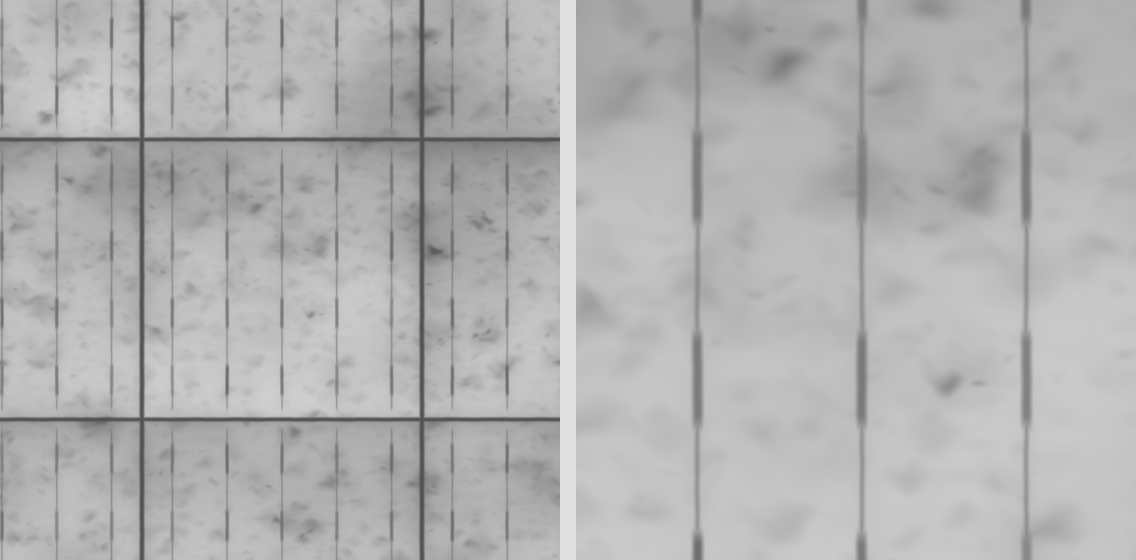
Left, the full canvas; right, a detail of the centre.
Write a WebGL 1 fragment shader that draws this texture.

```glsl
precision highp float;

uniform vec2 u_resolution;

const float TAU = 6.28318;
const float PANELS = 2.0;
const vec2 SEAM_ORIGIN = vec2(0.2535, 0.2510);
const float GROOVE_STEP = 0.1958;
const float DASH_STEP = 0.240;
const vec3 SEAM_COLOR = vec3(0.31);
const vec3 GROOVE_COLOR = vec3(0.41);

float hash(vec2 p) {
  return fract(sin(dot(p, vec2(127.1, 311.7))) * 4375.85);
}

// Soft band around a centre line, at least one pixel wide at its edge
float line(float dist, float halfWidth, float blur) {
  return 1.0 - smoothstep(halfWidth - blur, halfWidth + blur, dist);
}

// Layered sines with whole frequencies, so the result tiles
vec2 ripple(vec2 p) {
  vec2 a = TAU * p;
  vec2 broad = sin(vec2(11.0 * a.y + 5.0 * a.x, 13.0 * a.x - 7.0 * a.y));
  vec2 fine = sin(vec2(37.0 * a.y - 19.0 * a.x, 31.0 * a.x + 23.0 * a.y) + broad);
  return broad + 0.6 * fine;
}

// Tiling cellular noise: one soft spot of random size and strength per cell
float spots(vec2 p, vec2 cells, float seed) {
  vec2 q = p * cells;
  vec2 base = floor(q);
  float sum = 0.0;
  for (int j = -1; j <= 1; j++) {
    for (int i = -1; i <= 1; i++) {
      vec2 cell = base + vec2(float(i), float(j));
      vec2 id = mod(cell, cells) + seed;
      vec2 center = cell + vec2(hash(id), hash(id + 17.3));
      float radius = mix(0.35, 0.95, hash(id + 41.9));
      float strength = pow(hash(id + 73.1), 3.0);
      sum += strength * (1.0 - smoothstep(0.0, radius, length(q - center)));
    }
  }
  return sum;
}

// Grime: broad clouds broken up by small flecks
float grime(vec2 p) {
  vec2 q = p + 0.003 * ripple(p);
  float haze = spots(q, vec2(6.0, 7.0), 11.0);
  float clouds = spots(q, vec2(16.0, 22.0), 3.0);
  float blots = spots(q, vec2(32.0, 48.0), 29.0);
  float flecks = spots(q, vec2(58.0, 84.0), 61.0);
  float dirt = 0.10 * clouds + 0.17 * blots * (0.4 + clouds);
  return 0.08 * haze + dirt + 0.11 * flecks * (0.25 + clouds);
}

// Soft darkening around a point, repeated across the canvas edges
float soot(vec2 p, vec2 center, vec2 size) {
  vec2 d = (fract(p - center + 0.5) - 0.5) / size;
  return exp(-dot(d, d));
}

// Panel tone: lighter at the foot, uneven across the canvas
float panelTone(vec2 p, vec2 local, vec2 panel) {
  float tone = 0.795 - 0.105 * local.y * (0.4 + 0.6 * local.y);
  tone += 0.03 * (hash(panel + 5.0) - 0.5);
  tone += 0.018 * sin(TAU * (p.x * 2.0 + p.y)) * sin(TAU * (p.y * 3.0 - p.x));
  tone += 0.002 * sin(TAU * 47.0 * p.y + 2.0 * sin(TAU * 5.0 * p.x));
  tone -= 0.13 * soot(p, vec2(0.79, 0.83), vec2(0.18, 0.14));
  tone -= 0.06 * soot(p, vec2(0.36, 0.68), vec2(0.18, 0.13));
  tone -= 0.05 * soot(p, vec2(0.82, 0.6), vec2(0.12, 0.2));
  tone += 0.03 * soot(p, vec2(0.12, 0.58), vec2(0.12, 0.2));
  return tone;
}

// Five thin grooves per panel, each thickened by four worn dashes
float grooves(vec2 local, vec2 panel, float pixel) {
  float index = clamp(floor((local.x - 0.5) / GROOVE_STEP + 0.5), -2.0, 2.0);
  float dist = abs(local.x - 0.5 - index * GROOVE_STEP) / PANELS;
  float along = (local.y - 0.5) / DASH_STEP;
  float wear = hash(vec2(index, floor(along)) + 9.0 * panel);
  float dash = 1.0 - smoothstep(0.17, 0.31, abs(fract(along) - 0.5));
  float ends = 1.0 - smoothstep(0.45, 0.48, abs(local.y - 0.5));
  float blur = max(pixel, 0.0023);
  float thin = 0.62 * line(dist, 0.0013, blur);
  float thick = mix(0.6, 0.95, wear) * dash * line(dist, 0.0029, blur);
  float halo = 0.10 * exp(-dist / 0.006);
  return ends * max(max(thin, thick), halo);
}

void main() {
  vec2 uv = gl_FragCoord.xy / u_resolution;
  float pixel = 1.0 / min(u_resolution.x, u_resolution.y);

  // Panel grid with slightly uneven edges
  vec2 grid = (uv - SEAM_ORIGIN + 0.00018 * ripple(uv)) * PANELS;
  vec2 panel = mod(floor(grid), PANELS);
  vec2 local = fract(grid);
  vec2 edge = min(local, 1.0 - local) / PANELS;
  float seamDist = min(edge.x, edge.y);

  // Weathered surface
  float tone = panelTone(uv, local, panel) - grime(uv);
  tone -= 0.09 * exp(-seamDist / 0.012);
  vec3 color = vec3(clamp(tone, 0.36, 0.82));

  // Grooves and seams
  color = mix(color, GROOVE_COLOR, grooves(local, panel, pixel));
  float blur = max(pixel, 0.0028);
  float seam = max(line(edge.x, 0.0039, blur), line(edge.y, 0.0034, blur));
  color = mix(color, SEAM_COLOR, 0.95 * seam);

  gl_FragColor = vec4(color, 1.0);
}
```
